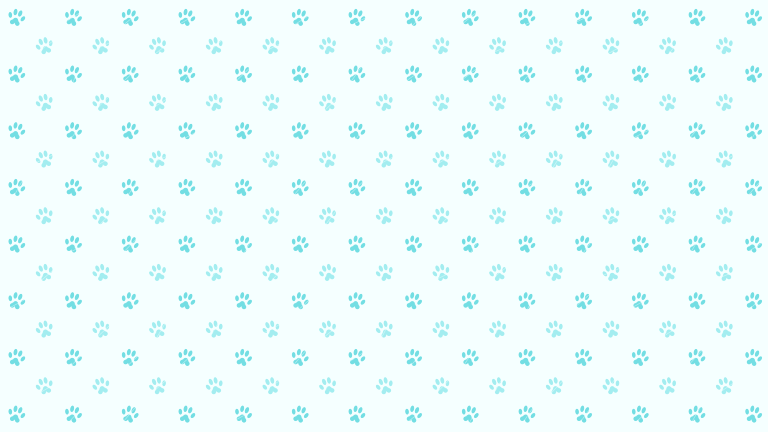
Reproduce this pattern procedurally as a Shadertoy shader.

```glsl
const float PITCH = 0.1312;                 // repeat spacing, in canvas heights
const vec2  ANCHOR = vec2(0.0378, 0.9590);  // centre of the top left dark paw
const float PAW_SIZE = 0.157;               // paw half height, in repeats
const float TILT = 0.30;                    // lean of each paw, in radians
const float SCRATCH_WIDTH = 0.045;          // half width, in paw units
const float SCRATCH_FADE = 0.40;
const vec3  BACKGROUND = vec3(0.96, 1.00, 1.00);
const vec3  DARK_PAW = vec3(0.45, 0.87, 0.89);
const vec3  LIGHT_PAW = vec3(0.64, 0.93, 0.94);

float hash(vec2 p) {
    return fract(sin(dot(p, vec2(127.1, 311.7))) * 43758.5453);
}

mat2 rotation(float angle) {
    float c = cos(angle), s = sin(angle);
    return mat2(c, s, -s, c);
}

float ellipse(vec2 p, vec2 radii) {
    float k = length(p / radii);
    float slope = length(p / (radii * radii));
    return max(k, 1e-3) * (k - 1.0) / max(slope, 1e-3);
}

float smoothMin(float a, float b, float blend) {
    float h = max(blend - abs(a - b), 0.0) / blend;
    return min(a, b) - 0.25 * h * h * blend;
}

// Mirrored halves: two toes on each side above a three-lobed pad
float paw(vec2 p) {
    p.x = abs(p.x);
    float inner = ellipse(rotation(0.10) * (p - vec2(0.28, 0.58)), vec2(0.21, 0.36));
    float outer = ellipse(rotation(0.40) * (p - vec2(0.74, 0.10)), vec2(0.20, 0.32));
    float crown = length(p - vec2(0.0, -0.30)) - 0.28;
    float lobe = length(p - vec2(0.30, -0.60)) - 0.25;
    return min(min(inner, outer), smoothMin(crown, lobe, 0.22));
}

// A thin diagonal wear line, placed differently on each paw
float scratch(vec2 p, vec2 id, float pixel) {
    float angle = mix(0.4, 1.1, hash(id));
    float offset = mix(-0.65, 0.1, hash(id + 17.0));
    float line = abs((rotation(-angle) * p).y - offset) - SCRATCH_WIDTH;
    float worn = step(0.4, hash(id + 31.0));
    return worn * (1.0 - smoothstep(-pixel, pixel, line));
}

void mainImage(out vec4 fragColor, in vec2 fragCoord) {
    vec2 grid = (fragCoord / iResolution.y - ANCHOR) / PITCH;
    float pixel = 1.0 / (iResolution.y * PITCH * PAW_SIZE);
    vec3 color = BACKGROUND;

    // Two interleaved lattices, half a repeat apart, leaning opposite ways
    for (int layer = 0; layer < 2; layer++) {
        float shift = float(layer);
        vec2 local = grid - 0.5 * shift + 0.5;
        vec2 id = floor(local) + 53.0 * shift;
        vec2 p = (fract(local) - 0.5) / PAW_SIZE;
        float lean = TILT * (1.0 - 2.0 * shift);

        float d = paw(rotation(lean) * p);
        float ink = 1.0 - smoothstep(-0.6 * pixel, 0.6 * pixel, d);
        ink *= 1.0 - SCRATCH_FADE * scratch(p, id, 0.6 * pixel);
        color = mix(color, mix(DARK_PAW, LIGHT_PAW, shift), ink);
    }

    fragColor = vec4(color, 1.0);
}
```
